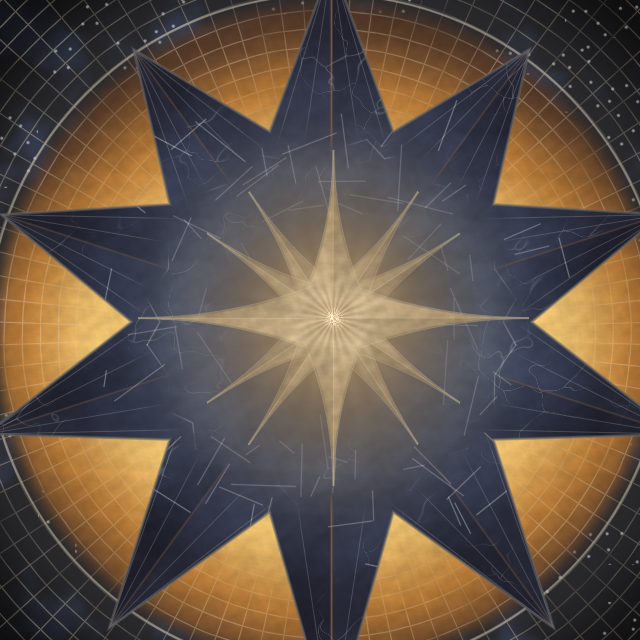
A Shadertoy shader for this background:

```glsl
const float PI = 3.14159265;

float hash(vec2 p) { return fract(sin(dot(p, vec2(127.1, 311.7))) * 43758.5453); }

vec2 hash2(vec2 p) { return vec2(hash(p), hash(p + 17.3)); }

mat2 turn(float a) { return mat2(cos(a), -sin(a), sin(a), cos(a)); }

float stroke(float d, float halfWidth) {
  float px = 0.8 / iResolution.y;
  return 1.0 - smoothstep(halfWidth - px, halfWidth + px, abs(d));
}

float segment(vec2 p, vec2 a, vec2 b) {
  vec2 v = b - a;
  return length(p - a - v * clamp(dot(p - a, v) / dot(v, v), 0.0, 1.0));
}

// Cellular noise: distance to nearest point, and gap to the second
vec2 cells(vec2 p) {
  vec2 id = floor(p), near = vec2(9.0);
  for (int i = 0; i < 9; i++) {
    vec2 c = id + vec2(i % 3 - 1, i / 3 - 1);
    float d = length(c + hash2(c) - p);
    near = d < near.x ? vec2(d, near.x) : vec2(near.x, min(near.y, d));
  }
  return vec2(near.x, near.y - near.x);
}

// Layered sines for soft painted variation
float clouds(vec2 p) {
  float sum = 0.0, amp = 0.5;
  for (int i = 0; i < 4; i++) {
    sum += amp * sin(p.x + 1.7 * sin(p.y)) * cos(p.y - 0.8 * p.x);
    p = turn(1.1) * p * 1.9 + 2.3;
    amp *= 0.55;
  }
  return sum;
}

// Rings and spokes
float polarGrid(float r, float a) {
  float ring = abs(fract(r / 0.028 + 0.5) - 0.5) * 0.028;
  float spoke = abs(fract(a * 45.0 / PI) - 0.5) * PI / 45.0 * r;
  return max(stroke(ring, 0.0009), stroke(spoke, 0.0008));
}

void mainImage(out vec4 fragColor, in vec2 fragCoord) {
  vec2 uv = (fragCoord - 0.5 * iResolution.xy) / iResolution.y + 0.5;
  float px = 1.0 / iResolution.y;
  float paint = clouds(uv * 14.0);
  float grain = clouds(uv * vec2(70.0, 95.0));

  // Dark sky, paler toward the disc
  vec2 disc = uv - vec2(0.51, 0.479);
  float discR = length(disc);
  vec3 col = mix(vec3(0.13, 0.13, 0.14), vec3(0.17, 0.19, 0.25), smoothstep(-0.1, 0.7, paint));
  col *= 1.25 - 0.8 * smoothstep(0.52, 0.70, discR);
  float speck = 1.0 - smoothstep(0.03, 0.13, cells(uv * 34.0).x);
  col += 0.4 * speck * step(0.7, hash(floor(uv * 17.0)));

  // Golden disc
  vec2 dir = disc / max(discR, 0.001);
  float fade = discR + 0.025 * dir.y - 0.07 * pow(abs(dir.x), 8.0) + 0.015 * paint;
  vec3 gold = mix(vec3(0.92, 0.75, 0.43), vec3(0.71, 0.47, 0.21), smoothstep(0.28, 0.43, fade));
  gold = mix(gold, vec3(0.31, 0.21, 0.15), smoothstep(0.39, 0.53, fade));
  gold *= 1.0 + 0.07 * paint + 0.08 * grain;
  col = mix(col, gold, 1.0 - smoothstep(0.495, 0.535, discR));
  float grid = polarGrid(discR + 0.002 * paint, atan(disc.y, disc.x)) * (0.6 + 0.5 * paint);
  col = mix(col, vec3(0.88, 0.81, 0.68), grid * mix(0.15, 0.5, smoothstep(0.32, 0.46, discR)));
  col = mix(col, vec3(0.76, 0.72, 0.64), 0.6 * stroke(discR - 0.53, 0.0016));

  // Ten-pointed star, folded into one point along +x
  vec2 p = uv - vec2(0.518, 0.497);
  float r = length(p);
  float tipA = (floor(atan(p.y, p.x) / (PI / 5.0)) + 0.5) * PI / 5.0;
  float up = sin(tipA);
  vec2 tip = vec2(0.555 - 0.04 * up + 0.045 * pow(abs(up), 12.0), 0.0);
  vec2 notch = vec2(0.297, 0.0966);
  vec2 q = turn(tipA) * p;
  float side = sign(q.y);
  q.y = abs(q.y);
  float starD = dot(q - tip, normalize(vec2(notch.y, tip.x - notch.x)));

  vec3 navy = mix(vec3(0.27, 0.31, 0.40), vec3(0.19, 0.215, 0.30), smoothstep(0.22, 0.33, r));
  navy = mix(navy, vec3(0.135, 0.14, 0.19), smoothstep(0.31, 0.46, r));
  navy *= 1.0 + 0.08 * side * smoothstep(0.27, 0.34, r) + 0.15 * paint + 0.09 * grain;
  float haloR = length(p * vec2(1.08, 0.95)) / 0.205;
  navy = mix(navy, vec3(0.56, 0.45, 0.31), 0.9 * exp(-pow(haloR, 2.2)));

  // Fine construction lines inside the star
  float ridge = stroke(q.y, 0.0014) * smoothstep(0.25, 0.3, r);
  navy = mix(navy, vec3(0.52, 0.36, 0.25), ridge * mix(0.35, 0.85, step(0.9, abs(up))));
  float rays = stroke(q.y - 0.3 * (tip.x - q.x), 0.0007) + stroke(q.y - 0.15 * (tip.x - q.x), 0.0006);
  vec2 elbow = vec2(0.285, 0.055);
  float brackets = stroke(segment(q, vec2(0.268, 0.0), elbow), 0.0008)
                 + stroke(segment(q, elbow, vec2(0.255, 0.083)), 0.001);
  float crack = 1.0 - smoothstep(0.0, 0.05, cells(uv * 17.0 + paint).y);
  crack *= smoothstep(0.12, 0.28, r) * smoothstep(-0.15, 0.4, paint);
  float lines = 0.3 * rays * smoothstep(0.28, 0.34, r) + 0.25 * crack;
  lines += 0.45 * brackets * smoothstep(-0.3, 0.3, paint);

  // Scattered bright scratches, radial or tangential
  for (int i = 0; i < 80; i++) {
    vec2 h = hash2(vec2(i, 3.0)), k = hash2(vec2(i, 8.0));
    float around = h.x * 2.0 * PI;
    vec2 mid = (0.17 + 0.22 * h.y) * vec2(cos(around), sin(around));
    float heading = around + (k.x < 0.5 ? 0.0 : PI / 2.0) + 0.8 * (k.y - 0.5);
    vec2 reach = (0.012 + 0.04 * k.y) * vec2(cos(heading), sin(heading));
    lines += (0.2 + 0.4 * h.y) * stroke(segment(p, mid - reach, mid + reach), 0.0009);
  }
  navy = mix(navy, vec3(0.68, 0.69, 0.70), min(lines, 0.8));
  col = mix(col, navy, 1.0 - smoothstep(-px, px, starD));
  col = mix(col, vec3(0.4), 0.6 * stroke(starD, 0.002));

  // Pale inner star: eight slender rays, then four long ones
  vec2 c = uv - vec2(0.521, 0.503);
  float core = length(c);
  col = mix(col, vec3(0.69, 0.58, 0.41), 0.75 * exp(-pow(core / 0.095, 2.0)));
  for (int i = 0; i < 12; i++) {
    bool slender = i < 8;
    float rayA = float(slender ? i / 2 : i) * PI / 2.0;
    float len = slender ? 0.238 : mix(0.262, 0.306, abs(cos(rayA)));
    if (slender) rayA += i % 2 == 0 ? 0.59 : 0.98;
    vec2 s = turn(rayA) * c;
    float t = clamp(s.x / len, 0.0, 1.0);
    float halfW = (slender ? 0.044 : 0.062) * pow(1.0 - t, 2.1) + 0.001;
    float root = smoothstep(0.0, 0.06, s.x) * step(s.x, len);
    float body = 1.0 - smoothstep(halfW - 0.005 * (1.0 - t) - px, halfW + px, abs(s.y));
    vec3 pale = mix(vec3(0.77, 0.68, 0.53), vec3(0.65, 0.54, 0.38), t);
    pale *= 1.0 + 0.05 * sign(s.y) + 0.12 * grain;
    col = mix(col, pale, body * root * (slender ? 0.6 : 0.85));
    float rim = stroke(abs(s.y) - halfW, 0.0007) + stroke(s.y, 0.0007);
    col = mix(col, vec3(0.86, 0.80, 0.67), 0.28 * rim * root);
  }

  // Radiant core with fine streaks
  col += 0.07 * sin(23.0 * atan(c.y, c.x) + 2.0 * paint) * exp(-core / 0.06);
  col += 0.08 * exp(-core / 0.05);
  col += 0.3 * exp(-pow(core / 0.013, 2.0)) * (0.4 + hash(floor(uv * 400.0)));
  fragColor = vec4(clamp(col, 0.0, 1.0), 1.0);
}
```
